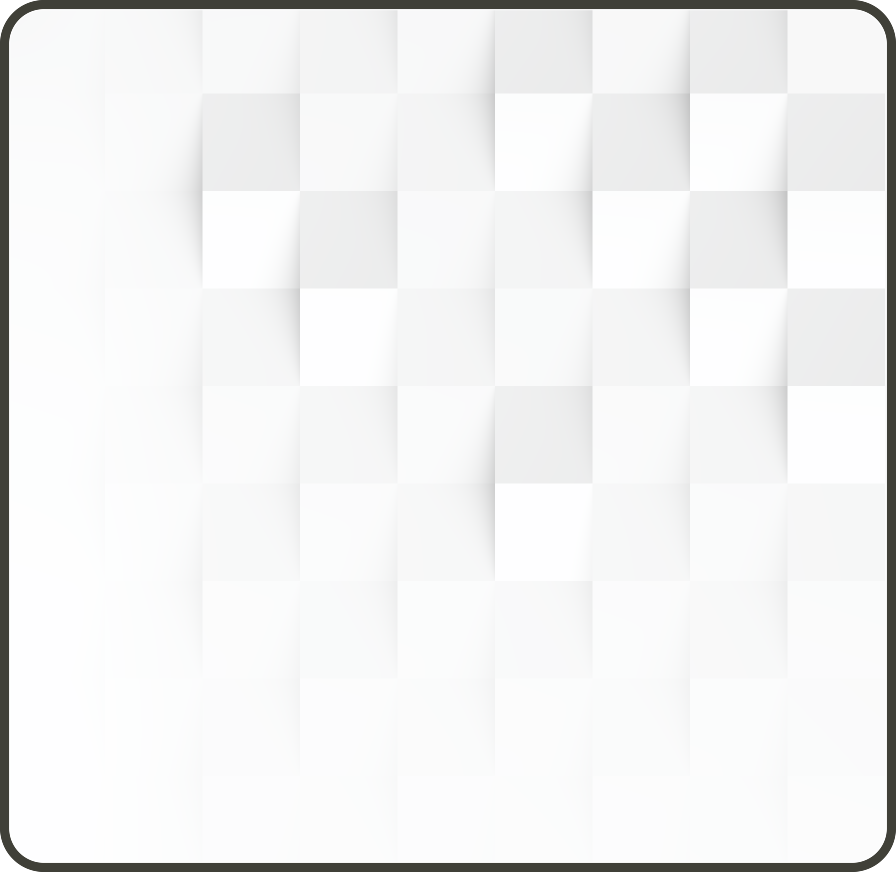
A Shadertoy shader for this background:

```glsl
// Layout, in canvas widths, measured from the top left
const float TILE = 0.1088;
const vec2 GRID_ORIGIN = vec2(0.0086, -0.0043);
const float LAST_COLUMN = 8.0;
const float FRAME_WIDTH = 0.0102;
const float FRAME_RADIUS = 0.049;
const float RIM_WIDTH = 0.0022;

// Tones
const vec3 FRAME_COLOR = vec3(0.25, 0.25, 0.22);
const vec3 PAPER_TINT = vec3(0.998, 1.0, 1.001);
const float PAPER_UPPER = 0.973;
const float PAPER_LOWER = 0.990;
const float FACE_SHADE = 0.046;
const float FACE_LIGHT = 0.021;
const float SHADOW_DEPTH = 0.17;
const float SHADOW_REACH = 0.15;
const float WEAK_FOLD = 0.40;

// Folds that stand out, as (column, upper row)
const int STRONG_COUNT = 10;
const vec2 STRONG_FOLDS[STRONG_COUNT] = vec2[](
    vec2(2, 1), vec2(3, 2), vec2(5, 0), vec2(5, 4), vec2(6, 1),
    vec2(7, 0), vec2(7, 2), vec2(8, 1), vec2(8, 3), vec2(9, 9));

float isStrong(vec2 fold) {
    float found = 0.0;
    for (int i = 0; i < STRONG_COUNT; i++) {
        vec2 gap = abs(fold - STRONG_FOLDS[i]);
        found = max(found, 1.0 - step(0.5, gap.x + gap.y));
    }
    return found;
}

// Each fold spans two rows: a shaded face above a lit one
vec2 foldAt(vec2 cell) {
    float shaded = mod(cell.x + cell.y, 2.0);
    return vec2(cell.x, cell.y - 1.0 + shaded);
}

float foldStrength(vec2 fold) {
    float across = smoothstep(0.3, 2.6, fold.x) * step(fold.x, LAST_COLUMN);
    float down = 1.0 - smoothstep(3.0, 9.0, fold.y);
    return max(isStrong(fold), WEAK_FOLD * across * down);
}

float surface(vec2 p) {
    vec2 grid = (p - GRID_ORIGIN) / TILE;
    vec2 cell = floor(grid);
    vec2 local = grid - cell;

    // Paper brightens toward the lower left
    float slope = smoothstep(-0.2, 0.9, p.y - 0.35 * p.x + 0.12);
    float tone = mix(PAPER_UPPER, PAPER_LOWER, slope);
    tone += 0.008 * (1.0 - smoothstep(0.08, 0.24, p.x));
    tone -= 0.016 * exp(-length(p) * 12.0);

    // Faces of the fold in this cell
    vec2 fold = foldAt(cell);
    float shaded = step(abs(cell.y - fold.y), 0.5);
    float darkFace = FACE_SHADE * foldStrength(fold)
        * (0.88 + 0.14 * local.x + 0.14 * local.y);
    float litFace = FACE_LIGHT * isStrong(fold) * (0.75 + 0.35 * local.y);
    tone += mix(litFace, -darkFace, shaded);

    // Wedge shadow cast leftward by the next column, widest mid-fold
    vec2 caster = foldAt(cell + vec2(1, 0));
    float along = (grid.y - caster.y) * 0.5;
    float wedge = clamp(1.0 - abs(2.0 * along - 1.0), 0.0, 1.0);
    float reach = 0.015 + SHADOW_REACH * wedge;
    float falloff = exp(-(1.0 - local.x) / reach);
    tone -= SHADOW_DEPTH * foldStrength(caster) * sqrt(wedge) * falloff;
    return min(tone, 0.998);
}

float roundedBox(vec2 p, vec2 halfSize, float radius) {
    vec2 q = abs(p) - halfSize + radius;
    return length(max(q, 0.0)) + min(max(q.x, q.y), 0.0) - radius;
}

void mainImage(out vec4 fragColor, in vec2 fragCoord) {
    float pixel = 1.0 / iResolution.x;
    vec2 size = iResolution.xy * pixel;
    vec2 p = vec2(fragCoord.x, iResolution.y - fragCoord.y) * pixel;

    // Four samples soften the tile seams
    float tone = 0.0;
    for (int i = 0; i < 4; i++) {
        vec2 offset = vec2(i % 2, i / 2) * 0.5 - 0.25;
        tone += 0.25 * surface(p + offset * pixel);
    }
    vec3 color = tone * PAPER_TINT;

    // Bright inner rim, dark frame, white outside the corners
    float edge = roundedBox(p - 0.5 * size, 0.5 * size, FRAME_RADIUS);
    float inner = edge + FRAME_WIDTH;
    color = mix(color, vec3(1.0), smoothstep(-RIM_WIDTH, 0.0, inner));
    color = mix(color, FRAME_COLOR, smoothstep(-0.5 * pixel, 0.5 * pixel, inner));
    color = mix(color, vec3(1.0), smoothstep(-0.5 * pixel, 0.5 * pixel, edge));
    fragColor = vec4(color, 1.0);
}
```
